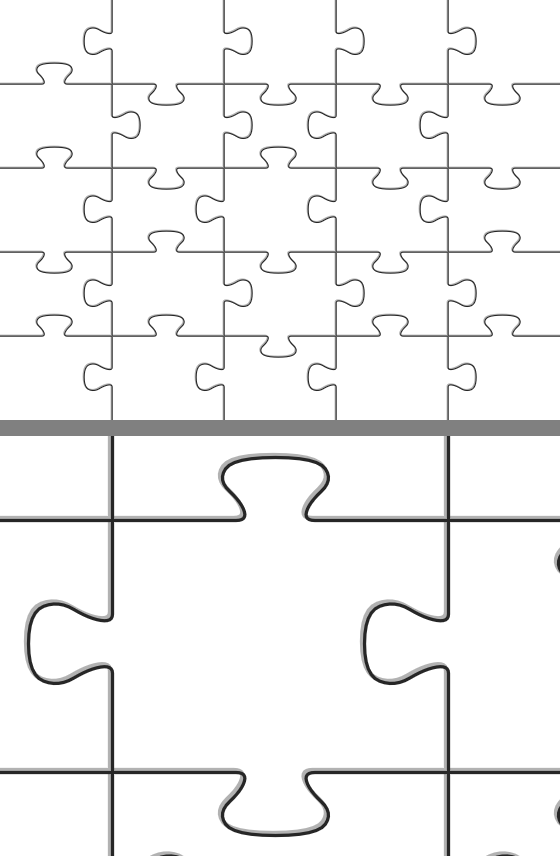
Top, the full canvas; bottom, a detail of the centre.
This pattern is drawn by a Shadertoy shader. Its source:

```glsl
float segmentDistance(vec2 p, vec2 a, vec2 b) {
    vec2 ab = b - a;
    return length(p - a - ab * clamp(dot(p - a, ab) / dot(ab, ab), 0.0, 1.0));
}

// Distance to one piece edge: p.x runs along it, p.y points toward the tab, in cells
float edgeDistance(vec2 p, vec2 cellSize) {
    vec2 control[6] = vec2[6](vec2(0.15, 0.0), vec2(0.085, 0.0), vec2(0.10, 0.07),
                              vec2(0.172, 0.16), vec2(0.125, 0.25), vec2(-0.125, 0.25));
    p = vec2(abs(p.x), p.y) * cellSize;
    float d = segmentDistance(p, vec2(0.1175, 0.0) * cellSize, vec2(0.7, 0.0) * cellSize);

    // Half of the tab as a quadratic B-spline, mirrored by abs above
    for (int i = 0; i < 4; i++) {
        vec2 start = 0.5 * (control[i] + control[i + 1]);
        vec2 end = 0.5 * (control[i + 1] + control[i + 2]);
        vec2 previous = start;
        for (int j = 1; j <= 6; j++) {
            float t = float(j) / 6.0;
            vec2 next = mix(mix(start, control[i + 1], t), mix(control[i + 1], end, t), t);
            d = min(d, segmentDistance(p, previous * cellSize, next * cellSize));
            previous = next;
        }
    }
    return d;
}

float tabSide(int mask, int bit) {
    return ((mask >> bit) & 1) == 1 ? 1.0 : -1.0;
}

// Distance to the nearest cut in a grid of five by five pieces
float cutDistance(vec2 p, vec2 cellSize) {
    int rightTabs[5] = int[5](8, 14, 0, 3, 14);
    int upTabs[4] = int[4](27, 18, 5, 1);
    vec2 grid = p / cellSize;
    ivec2 cell = clamp(ivec2(floor(grid)), 0, 4);
    ivec2 line = clamp(ivec2(round(grid)), 1, 4);
    vec2 along = grid - vec2(cell) - vec2(0.485, 0.511);
    vec2 across = grid - vec2(line);

    float side = tabSide(upTabs[line.y - 1], cell.x);
    float horizontal = edgeDistance(vec2(along.x, across.y * side), cellSize);
    side = tabSide(rightTabs[cell.y], line.x - 1);
    float vertical = edgeDistance(vec2(along.y, across.x * side), cellSize.yx);
    return min(horizontal, vertical);
}

float stroke(float d, float halfWidth) {
    return clamp(0.5 + (halfWidth - d) * iResolution.y, 0.0, 1.0);
}

void mainImage(out vec4 fragColor, in vec2 fragCoord) {
    vec2 p = fragCoord / iResolution.y;
    vec2 cellSize = vec2(iResolution.x / iResolution.y, 1.0) / 5.0;

    // Soft grey bevel on the upper left, dark groove on the lower right
    float bevel = stroke(cutDistance(p + vec2(0.0015, -0.0015), cellSize), 0.0018);
    float groove = stroke(cutDistance(p + vec2(-0.0004, 0.0004), cellSize), 0.0013);
    float tone = mix(1.0, 0.7, bevel);
    tone = mix(tone, 0.15, groove);
    fragColor = vec4(vec3(tone), 1.0);
}
```
